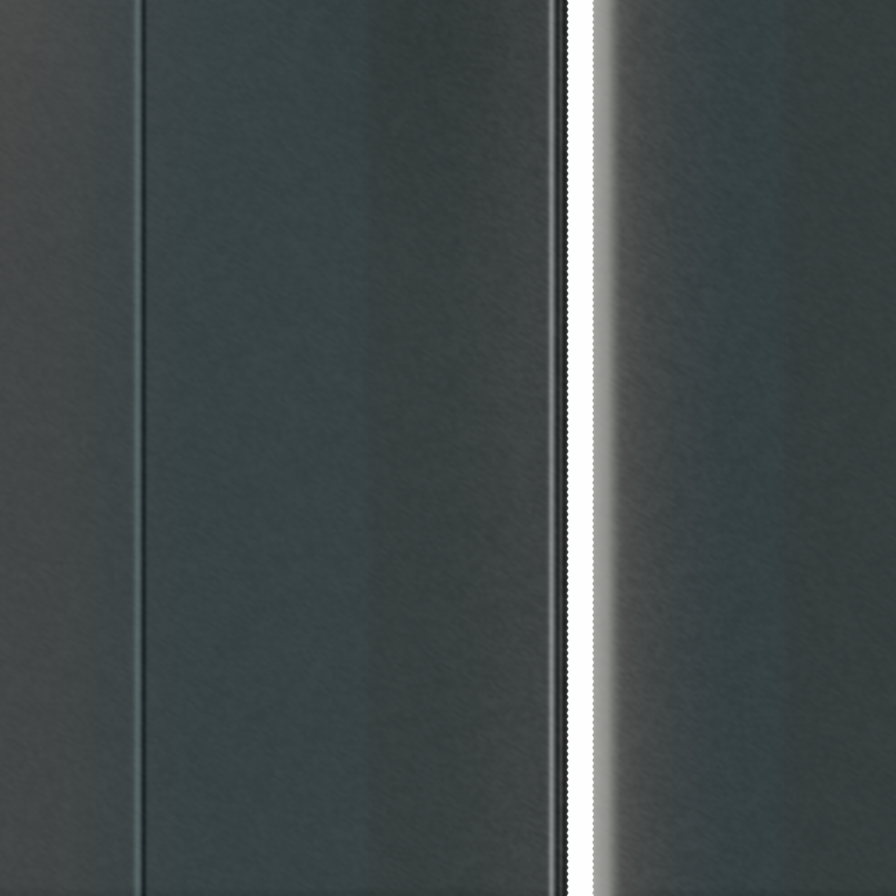
A WebGL 1 fragment shader for this texture:

```glsl
precision highp float;
// Dark brushed metal panels split by a fine groove and a bright vertical slit.
// Column shading is built from smooth steps and gaussian lines across x;
// slanted value noise adds the grain, and small scallops edge the slit.

#define GROOVE_X 0.1535
#define RIDGE_X 0.6155
#define SLIT_LEFT 0.6335
#define SLIT_RIGHT 0.6620
#define GLOW_END 0.6890
#define SCALLOP_COUNT 142.0
#define SCALLOP_DEPTH 0.0007
#define GRAIN_SCALE 190.0
#define GRAIN_AMOUNT 0.042

uniform vec2 u_resolution;

float hash(vec2 p) {
  vec3 q = fract(vec3(p.xyx) * 0.1031);
  q += dot(q, q.yzx + 33.33);
  return fract((q.x + q.y) * q.z);
}

float valueNoise(vec2 p) {
  vec2 cell = floor(p);
  vec2 f = fract(p);
  f = f * f * (3.0 - 2.0 * f);
  float low = mix(hash(cell), hash(cell + vec2(1.0, 0.0)), f.x);
  float high = mix(hash(cell + vec2(0.0, 1.0)), hash(cell + 1.0), f.x);
  return mix(low, high, f.y);
}

// Fine slanted fibres, softened by a second, broader layer.
float grain(vec2 p) {
  vec2 slanted = vec2(p.x * 0.85 - p.y * 0.5, p.x * 0.5 + p.y * 0.85);
  float fibres = valueNoise(slanted * GRAIN_SCALE * vec2(0.7, 1.5) + 400.0);
  float specks = valueNoise(p * GRAIN_SCALE * 1.3 + 700.0);
  float mottle = valueNoise(slanted * GRAIN_SCALE * 0.3 + 150.0);
  return fibres * 0.5 + specks * 0.3 + mottle * 0.2 - 0.5;
}

float line(float x, float center, float width) {
  float d = (x - center) / width;
  return exp(-d * d);
}

// Broad colour of the panels, from left to right.
vec3 panelColor(vec2 uv) {
  vec3 teal = vec3(0.218, 0.262, 0.272);
  vec3 neutral = vec3(0.220, 0.248, 0.250);
  vec3 warm = vec3(0.262, 0.275, 0.273);
  vec3 col = mix(warm, teal, smoothstep(0.0, 0.25, uv.x));
  col = mix(col, neutral, smoothstep(0.402, 0.418, uv.x));
  col = mix(col, warm, 0.6 * smoothstep(0.48, 0.61, uv.x));
  vec3 right = mix(warm, teal * 0.97, smoothstep(0.69, 0.83, uv.x));
  right = mix(right, neutral * 0.97, smoothstep(0.865, 0.885, uv.x));
  col = mix(col, right, step(SLIT_RIGHT, uv.x));

  // Dim patch near the top centre, light upper left corner, dark lower rim.
  col -= 0.018 * line(uv.x, 0.49, 0.12) * smoothstep(0.65, 1.0, uv.y);
  col += vec3(0.035, 0.028, 0.026) * exp(-length(uv - vec2(0.0, 1.0)) * 7.0);
  col -= 0.022 * (1.0 - smoothstep(0.0, 0.012, uv.y));
  return col;
}

void main() {
  vec2 uv = gl_FragCoord.xy / u_resolution;
  float pixel = 1.0 / u_resolution.x;
  float x = uv.x;
  vec3 col = panelColor(uv);

  // Grain is strongest beside the slit.
  float nearSlit = line(x, 0.665, 0.14);
  col += grain(uv) * GRAIN_AMOUNT * (0.8 + 0.5 * nearSlit);

  // Groove: soft lit edge followed by a narrow shadow.
  col += vec3(0.105, 0.125, 0.122) * line(x, GROOVE_X, 0.0042);
  col -= vec3(0.125, 0.130, 0.125) * line(x, GROOVE_X + 0.0070, 0.0030);

  // Ridge before the slit: highlight, shadow, faint rim, shadow.
  col += vec3(0.265, 0.260, 0.255) * line(x, RIDGE_X, 0.0034);
  col -= 0.105 * line(x, RIDGE_X + 0.0070, 0.0030);
  col += vec3(0.055, 0.045, 0.040) * line(x, RIDGE_X + 0.0105, 0.0018);
  col -= vec3(0.110, 0.125, 0.130) * line(x, RIDGE_X + 0.0145, 0.0030);

  // Grey reflection to the right, with a soft outer edge and faint tail.
  float band = 1.0 - smoothstep(GLOW_END - 0.013, GLOW_END + 0.006, x);
  float across = clamp((x - SLIT_RIGHT) / (GLOW_END - SLIT_RIGHT), 0.0, 1.0);
  vec3 reflection = mix(vec3(0.64, 0.64, 0.63), vec3(0.49, 0.50, 0.48), across);
  float rightSide = step(SLIT_RIGHT - 0.002, x);
  col = mix(col, reflection + grain(uv) * 0.025, band * rightSide);
  float tail = exp(-max(x - GLOW_END, 0.0) * 60.0);
  col += vec3(0.070, 0.066, 0.060) * tail * rightSide * (1.0 - band);

  // White slit with scalloped sides.
  float scallop = SCALLOP_DEPTH * cos(uv.y * SCALLOP_COUNT * 6.28318);
  float soft = max(pixel, 0.0012);
  float slit = smoothstep(-soft, soft, x - SLIT_LEFT + scallop)
             * smoothstep(-soft, soft, SLIT_RIGHT - x + scallop);
  col = mix(col, vec3(0.995), slit);

  gl_FragColor = vec4(clamp(col, 0.0, 1.0), 1.0);
}
```
